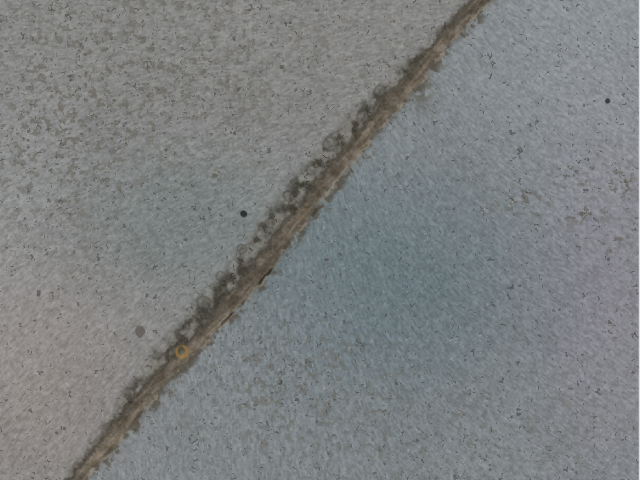
This texture is drawn by a Shadertoy shader. Its source:

```glsl
// Weathered concrete slab split by a diagonal, dirt-filled groove.
// Soft blobs tint it, noise smeared along a flow field gives trowel marks,
// and the groove is layered by a roughened signed distance.

float hash(vec2 p) {
    vec3 q = fract(p.xyx * 0.1031);
    q += dot(q, q.yzx + 33.33);
    return fract((q.x + q.y) * q.z);
}

float noise(vec2 p) {
    vec2 i = floor(p), f = fract(p);
    f = f * f * (3.0 - 2.0 * f);
    return mix(mix(hash(i), hash(i + vec2(1, 0)), f.x),
               mix(hash(i + vec2(0, 1)), hash(i + 1.0), f.x), f.y);
}

float fbm(vec2 p) {
    float sum = 0.0, amp = 0.53;
    for (int i = 0; i < 4; i++) {
        sum += amp * noise(p);
        p = mat2(1.6, 1.2, -1.2, 1.6) * p + 7.3;
        amp *= 0.5;
    }
    return sum;
}

float blob(vec2 p, float x, float y, float w, float h) {
    vec2 q = (p - vec2(x, y)) / vec2(w, h);
    return exp(-dot(q, q));
}

float disc(vec2 p, float x, float y, float radius) {
    float wobble = 0.5 * radius * (noise(p * 130.0) - 0.5);
    return 1.0 - smoothstep(-0.002, 0.002, length(p - vec2(x, y)) - radius + wobble);
}

float band(float d, float lo, float hi, float soft) {
    return smoothstep(lo - soft, lo + soft, d) * (1.0 - smoothstep(hi - soft, hi + soft, d));
}

// One ragged pit per occupied grid cell
float pits(vec2 p, float scale, float density) {
    p = p * scale + 0.7 * vec2(noise(p * 190.0), noise(p * 190.0 + 50.0));
    vec2 cell = floor(p);
    vec2 q = fract(p) - 0.3 - 0.4 * vec2(hash(cell + 3.0), hash(cell + 17.0));
    float radius = mix(0.06, 0.24, hash(cell + 41.0));
    return step(hash(cell + 71.0), density) * (1.0 - smoothstep(radius * 0.4, radius + 0.06, length(q)));
}

void mainImage(out vec4 fragColor, in vec2 fragCoord) {
    vec2 p = fragCoord / iResolution.y;

    // Signed distance across the groove, positive on the lower right
    float axis = 0.165 + 0.838 * p.y + 0.015 * blob(p, p.x, 0.4, 1.0, 0.14);
    float d = (p.x - axis) * 0.766;
    float clump = fbm(p * 62.0);
    float rough = d + 0.016 * (fbm(p * 30.0) - 0.5) + 0.014 * (fbm(p * 105.0) - 0.5);
    float right = smoothstep(-0.02, 0.02, d);

    // Broad tints of the slab
    vec3 col = mix(vec3(0.525, 0.525, 0.52), vec3(0.5, 0.52, 0.53), right);
    col += vec3(0.035, 0.01, 0.005) * blob(p, 0.07, 0.2, 0.2, 0.28);
    col += vec3(0.025, 0.03, 0.035) * blob(p, 0.0, 0.55, 0.17, 0.3);
    col -= vec3(0.05, 0.02, 0.015) * blob(p, 0.4, 0.54, 0.24, 0.15);
    col -= right * vec3(0.085, 0.05, 0.04) * blob(p, 0.83, 0.41, 0.28, 0.24);
    col += right * vec3(0.045, 0.045, 0.05) * blob(p, 1.2, 0.9, 0.27, 0.3);
    col += right * vec3(0.03, 0.005, 0.025) * blob(p, 1.27, 0.38, 0.16, 0.35);
    col += 0.03 * (fbm(p * 6.0) - 0.5);

    // Trowel marks, smeared along a direction that turns across the slab
    float angle = mix(1.0 - 0.9 * p.y, mix(1.7, 2.55, smoothstep(0.5, 1.2, p.x)), right);
    vec2 flow = vec2(cos(angle), sin(angle));
    float streak = 0.0;
    for (int i = -2; i <= 2; i++) streak += noise((p + flow * float(i) * 0.0024) * 270.0) / 5.0;
    float grain = noise(p * 220.0) - 0.5;
    col += 0.12 * (streak - 0.5) + 0.06 * grain;

    // Worn brown patches and scattered pits
    float worn = blob(p, 0.3, 0.88, 0.42, 0.22) + 0.7 * blob(p, 0.12, 0.65, 0.2, 0.2)
               + 0.8 * blob(p, 0.6, 0.22, 0.2, 0.16) + 0.5 * blob(p, 0.95, 0.1, 0.4, 0.15);
    float stain = blob(p, 1.2, 0.64, 0.045, 0.03) + blob(p, 1.295, 0.62, 0.025, 0.03)
                + blob(p, 1.09, 0.58, 0.045, 0.025) + blob(p, 1.215, 0.555, 0.04, 0.018)
                + blob(p, 1.275, 0.495, 0.025, 0.03) + blob(p, 0.45, 0.64, 0.012, 0.02);
    float flakes = smoothstep(0.5, 0.72, fbm(p * 115.0 + flow * streak));
    col = mix(col, vec3(0.37, 0.35, 0.31), flakes * min(0.12 + 0.36 * worn + 0.7 * stain, 0.75));
    col = mix(col, vec3(0.3, 0.3, 0.29), 0.6 * pits(p, 85.0, 0.2 + 0.15 * worn));
    col = mix(col, vec3(0.27), 0.6 * pits(p + 4.0, 50.0, 0.12));
    col = mix(col, vec3(0.66), 0.4 * pits(p + 9.0, 80.0, 0.12));

    // Clotted grime thinning out along the upper left bank
    float spread = 0.022 + 0.035 * band(p.y, 0.18, 0.85, 0.17);
    float cover = band(rough, -spread, 0.014, 0.016);
    float grime = cover * mix(0.65, 0.95, smoothstep(0.6, 0.4, clump));
    vec3 dirt = mix(vec3(0.25, 0.24, 0.21), vec3(0.48, 0.47, 0.43), smoothstep(0.25, 0.75, clump));
    col = mix(col, dirt + 0.06 * grain, grime);
    col = mix(col, vec3(0.19, 0.18, 0.16), 0.65 * cover * pits(p + 2.0, 52.0, 0.4));

    // Stones lodged in the grime, lit from the upper left
    for (float y = 0.37; y < 0.84; y += 0.055) {
        float x = 0.127 + 0.838 * y - 0.025 * hash(vec2(y * 90.0, 4));
        vec2 q = (p - vec2(x, y)) / (0.008 + 0.007 * hash(vec2(y * 90.0, 9)));
        float r = length(q) + 0.8 * (clump - 0.5);
        float light = 0.4 + 0.06 * (q.y - q.x) + 0.15 * grain;
        col = mix(col, vec3(0.26, 0.25, 0.22), 0.5 * band(r, 0.8, 1.2, 0.3));
        col = mix(col, light * vec3(1.0, 0.98, 0.92), 0.75 - 0.75 * smoothstep(0.5, 1.0, r));
    }

    // Crumbs on the lower right bank
    float crumbs = band(rough, 0.005, 0.028, 0.009) * smoothstep(0.46, 0.66, fbm(p * 70.0 + 5.0));
    crumbs = max(crumbs, smoothstep(0.35, 0.6, clump) * blob(p, 0.875, 0.815, 0.025, 0.035));
    col = mix(col, vec3(0.32, 0.3, 0.26), 0.75 * crumbs);

    // Groove floor: pale brown bed, shaded left wall, broken right lip
    float along = smoothstep(0.2, 0.8, fbm(vec2(d * 110.0, p.y * 22.0)));
    vec3 soil = mix(vec3(0.33, 0.3, 0.26), vec3(0.48, 0.435, 0.38), along);
    soil += 0.08 * grain + 0.12 * (clump - 0.5);
    col = mix(col, soil, 0.85 * band(rough, -0.017, 0.01, 0.006));
    col = mix(col, vec3(0.23, 0.21, 0.18), 0.7 * band(rough, -0.024, -0.014, 0.006) * smoothstep(0.35, 0.6, clump));
    float lip = band(rough, 0.009, 0.014, 0.003) * smoothstep(0.4, 0.7, noise(p * 60.0));
    col = mix(col, vec3(0.6, 0.55, 0.48), 0.6 * lip);

    // Open fissure along the lower right lip
    float fissure = band(d + 0.012 * (fbm(p * 60.0) - 0.5), 0.011, 0.016, 0.0025);
    fissure *= band(p.y, 0.32, 0.56, 0.03) * smoothstep(0.25, 0.55, noise(p * 45.0));
    col = mix(col, vec3(0.17, 0.15, 0.125), 0.85 * fissure);

    // Isolated spots and a curled ochre scrap
    col = mix(col, vec3(0.19, 0.2, 0.21), disc(p, 0.507, 0.555, 0.0075));
    col = mix(col, vec3(0.23, 0.24, 0.26), disc(p, 1.266, 0.79, 0.006));
    col = mix(col, vec3(0.37, 0.35, 0.33), 0.8 * disc(p, 0.292, 0.309, 0.011));
    float curl = band(length(p - vec2(0.379, 0.267)), 0.008, 0.014, 0.003);
    col = mix(col, vec3(0.6, 0.46, 0.25), 0.8 * curl * smoothstep(0.35, 0.6, noise(p * 85.0)));

    // Pale sliver at the right border
    col = mix(col, vec3(0.87), smoothstep(1.3295, 1.332, p.x));
    fragColor = vec4(col, 1.0);
}
```
